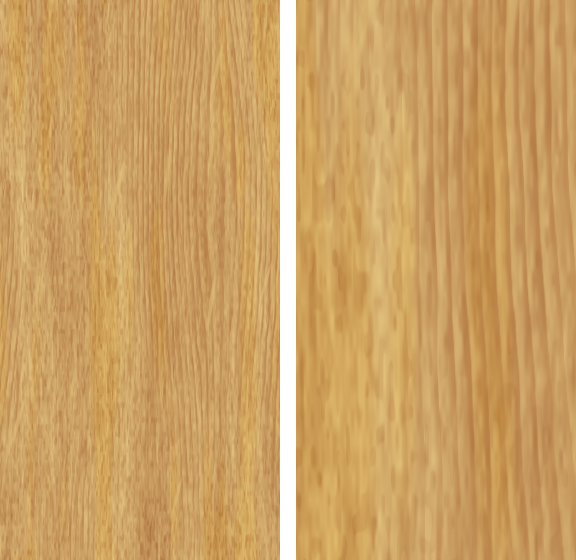
Left, the full canvas; right, a detail of the centre.
A WebGL 2 fragment shader for this texture:

```glsl
#version 300 es
precision highp float;
// Honey-coloured wood veneer with upright grain, fine pores, pale slivers and amber patches.

uniform vec2 u_resolution;
out vec4 fragColor;

// Colours
const vec3 BASE = vec3(0.797, 0.630, 0.396);
const vec3 TONE_STEP = vec3(0.050, 0.076, 0.060);   // from base towards pale wood
const vec3 AMBER_SHIFT = vec3(0.014, -0.002, -0.060);
const vec3 GROOVE = vec3(0.710, 0.485, 0.275);
const vec3 RIDGE = vec3(0.865, 0.720, 0.465);
const vec3 SLIVER = vec3(0.880, 0.755, 0.480);

// Scales, in repeats per canvas width
const float RING_COUNT = 50.0;
const float RING_BEND = 3.2;
const vec2 BEND_SCALE = vec2(4.5, 0.75);
const vec2 BAND_SCALE = vec2(9.0, 0.9);
const vec2 STREAK_SCALE = vec2(48.0, 2.0);
const vec2 FIBRE_SCALE = vec2(130.0, 10.0);
const vec2 HAIR_SCALE = vec2(230.0, 42.0);
const vec2 PORE_SCALE = vec2(170.0, 38.0);

// Strengths
const float BAND_AMOUNT = 0.70;
const float STREAK_AMOUNT = 0.60;
const float FIBRE_AMOUNT = 0.62;
const float HAIR_AMOUNT = 0.62;
const float PORE_AMOUNT = 0.62;
const float GROOVE_AMOUNT = 0.75;
const float RIDGE_AMOUNT = 0.45;
const float HEART_AMOUNT = 0.55;

float hash(vec2 p) {
    vec3 q = fract(vec3(p.xyx) * 0.1031);
    q += dot(q, q.yzx + 33.33);
    return fract((q.x + q.y) * q.z);
}

// Smooth value noise in -1..1
float noise(vec2 p) {
    vec2 cell = floor(p), f = fract(p);
    f = f * f * (3.0 - 2.0 * f);
    float low = mix(hash(cell), hash(cell + vec2(1, 0)), f.x);
    float high = mix(hash(cell + vec2(0, 1)), hash(cell + vec2(1, 1)), f.x);
    return 2.0 * mix(low, high, f.y) - 1.0;
}

float fbm(vec2 p) {
    return 0.65 * noise(p) + 0.35 * noise(p * 2.1 + 17.3);
}

// Scattered slanted ellipses, at most one per grid cell
float scatter(vec2 p, vec2 grid, vec2 halfSize, float slant, float share, float seed) {
    vec2 home = floor(p * grid);
    float cover = 0.0;
    for (int j = -1; j <= 1; j++) {
        for (int i = -1; i <= 1; i++) {
            vec2 cell = home + vec2(i, j);
            vec2 id = cell + seed;
            vec2 jitter = vec2(hash(id + 3.7), hash(id + 9.1));
            vec2 q = p - (cell + 0.2 + 0.6 * jitter) / grid;
            q.x -= q.y * slant * hash(id + 5.3);
            float size = mix(0.6, 1.1, hash(id + 7.9));
            float d = length(q / (halfSize * size));
            cover = max(cover, step(hash(id), share) * (1.0 - smoothstep(0.4, 1.0, d)));
        }
    }
    return cover;
}

void main() {
    vec2 p = gl_FragCoord.xy / u_resolution.x;

    // Gentle sideways drift shared by all grain
    vec2 g = p + vec2(0.006 * noise(p * vec2(3.0, 1.6) + 40.0), 0.0);

    // Growth rings: a narrow dark groove beside a pale ridge, fading in tall patches
    float rings = RING_COUNT * g.x + RING_BEND * noise(p * BEND_SCALE + 8.0)
                + 0.15 * noise(p * vec2(30.0, 9.0));
    float phase = fract(rings);
    float soft = clamp(0.6 * fwidth(rings), 0.06, 0.2);
    float groove = smoothstep(0.50, 0.85, phase) * (1.0 - smoothstep(1.0 - soft, 1.0, phase));
    float ridge = smoothstep(0.0, soft, phase) * (1.0 - smoothstep(0.15, 0.50, phase));
    float ringMask = smoothstep(-0.30, 0.50, fbm(p * vec2(6.0, 1.2) + 61.0));
    float ringTone = mix(0.12, 1.0, ringMask) * (0.75 + 0.35 * noise(g * vec2(55.0, 16.0) + 5.0));

    // Broad bands, streaks, fibres and hair-fine grain
    float tone = 0.24;
    tone += BAND_AMOUNT * fbm(g * BAND_SCALE + 23.0);
    tone += STREAK_AMOUNT * fbm(g * STREAK_SCALE + 71.0);
    tone += FIBRE_AMOUNT * noise(g * FIBRE_SCALE + 11.0);
    tone += HAIR_AMOUNT * noise(g * HAIR_SCALE + 57.0);

    // Short pores, strongest between the grooved patches
    float pore = smoothstep(0.1, 0.6, noise(g * PORE_SCALE + 31.0));
    tone -= PORE_AMOUNT * pore * mix(1.3, 0.7, ringMask);

    // Darker heartwood column
    float heart = (g.x - 0.50 - 0.03 * noise(vec2(2.0, p.y * 1.5))) / 0.055;
    tone -= HEART_AMOUNT * exp(-heart * heart) * (0.75 + 0.25 * noise(vec2(6.0, p.y * 2.0)));

    // Amber tint in narrow bands and tongue-shaped patches
    float amber = 0.85 * smoothstep(0.0, 0.4, fbm(g * vec2(16.0, 1.2) + 90.0));
    amber = max(amber, scatter(g, vec2(4.0, 1.6), vec2(0.030, 0.20), 0.04, 0.35, 50.0));

    // Thin pale slivers leaning to the right
    float sliver = scatter(g, vec2(6.0, 2.5), vec2(0.010, 0.13), 0.35, 0.25, 120.0);

    vec3 colour = BASE + TONE_STEP * tone + AMBER_SHIFT * amber;
    colour = mix(colour, RIDGE, RIDGE_AMOUNT * ridge * ringTone);
    colour = mix(colour, GROOVE, GROOVE_AMOUNT * groove * ringTone);
    colour = mix(colour, SLIVER, 0.55 * sliver);
    fragColor = vec4(clamp(colour, 0.0, 1.0), 1.0);
}
```
